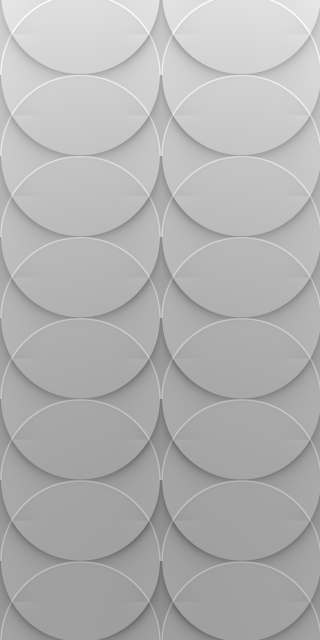
Write a Shadertoy shader that draws this pattern.

```glsl
// Grey relief panel: two columns of overlapping discs forming lens shapes, lit from above.

const float COLUMN_PITCH = 0.5035;  // lengths are in canvas widths
const float COLUMN_START = 0.2515;  // centre of the first column
const float ROW_PITCH = 0.2534;
const float FIRST_LENS = 0.1068;    // depth of the first lens centre below the top
const float RADIUS = 0.2515;
const float NARROWING = 1.012;      // squeezes discs sideways, leaving a thin seam
const float RIM_WIDTH = 0.0036;
const float RIM_LIGHT = 0.17;
const float SHADOW_REACH = 0.013;
const float SHADOW_DEPTH = 0.21;
const float HAZE_REACH = 0.055;     // wide, faint part of the shadow
const float HAZE_DEPTH = 0.05;
const float GAP_DARKNESS = 0.03;
const float CREASE_LIGHT = 0.024;
const float TONE_BOTTOM = 0.625;
const float TONE_TOP = 0.88;
const float TONE_CURVE = 2.0;
const float ROW_VARIATION = 0.008;

float hash(vec2 cell) {
    return fract(sin(dot(cell, vec2(41.3, 289.1))) * 4375.5);
}

float disc(vec2 p, float centreY) {
    return length(vec2(p.x * NARROWING, p.y - centreY)) - RADIUS;
}

float inside(float d, float px) {
    return 1.0 - smoothstep(-0.7 * px, 0.7 * px, d);
}

// Dark contact shadow plus haze at a distance d outside an edge
float shadow(float d, float contact) {
    d = max(d, 0.0);
    return SHADOW_DEPTH * contact * exp(-d / SHADOW_REACH) + HAZE_DEPTH * exp(-d / HAZE_REACH);
}

void mainImage(out vec4 fragColor, in vec2 fragCoord) {
    vec2 uv = fragCoord / iResolution.xy;
    float px = 1.0 / iResolution.x;
    float depth = (1.0 - uv.y) * 2.0;

    // Cell centred on a lens, with y pointing down
    vec2 grid = vec2((uv.x - COLUMN_START) / COLUMN_PITCH, (depth - FIRST_LENS) / ROW_PITCH);
    vec2 cell = floor(grid + 0.5);
    vec2 p = (grid - cell) * vec2(COLUMN_PITCH, ROW_PITCH);
    float side = abs(p.x) / RADIUS;

    // Discs whose edges cross or shade this cell
    float above = disc(p, -1.5 * ROW_PITCH);
    float upper = disc(p, -0.5 * ROW_PITCH);
    float lower = disc(p, 0.5 * ROW_PITCH);
    float inUpper = inside(upper, px);
    float inLower = inside(lower, px);
    float lens = inUpper * inLower;
    float gap = (1.0 - inUpper) * (1.0 - inLower);

    // Overall light falling off towards the bottom and the centre seam
    float seam = 1.0 - abs(2.0 * uv.x - 1.0);
    float tone = mix(TONE_BOTTOM, TONE_TOP, pow(uv.y, TONE_CURVE));
    tone += 0.016 * (0.5 - seam) + ROW_VARIATION * (hash(cell) - 0.5) * lens;

    // Facets: flat lens, crescents that brighten outwards, sunken gaps
    float crescent = (1.0 - lens) * (1.0 - gap);
    tone += crescent * 0.03 * (side - 0.2);
    tone -= gap * GAP_DARKNESS * (0.5 + 0.5 * seam);

    // Horizontal crease fading in towards the lens tips
    float crease = smoothstep(-px, px, p.y) * 2.0 - 1.0;
    float tip = smoothstep(0.4, 0.85, side) * exp(-abs(p.y) / 0.03);
    tone += lens * CREASE_LIGHT * crease * tip;

    // Shadow below each disc, deepest beside the lens tips and soft in the gaps
    float contact = (0.6 + 0.4 * smoothstep(0.1, 0.8, side)) * (0.75 + 0.25 * seam);
    contact *= 1.0 - 0.5 * gap;
    tone -= (1.0 - inUpper) * shadow(upper, contact);
    tone -= inUpper * (1.0 - inLower) * shadow(above, contact);

    // Thin bright rim on the upper half of each disc, with a faint inner shade
    float rim = 1.0 - smoothstep(0.5 * RIM_WIDTH - px, 0.5 * RIM_WIDTH + px, abs(lower));
    tone -= 0.03 * inLower * exp(-abs(lower) / 0.006);
    tone += RIM_LIGHT * rim;

    fragColor = vec4(vec3(clamp(tone, 0.0, 1.0)), 1.0);
}
```
